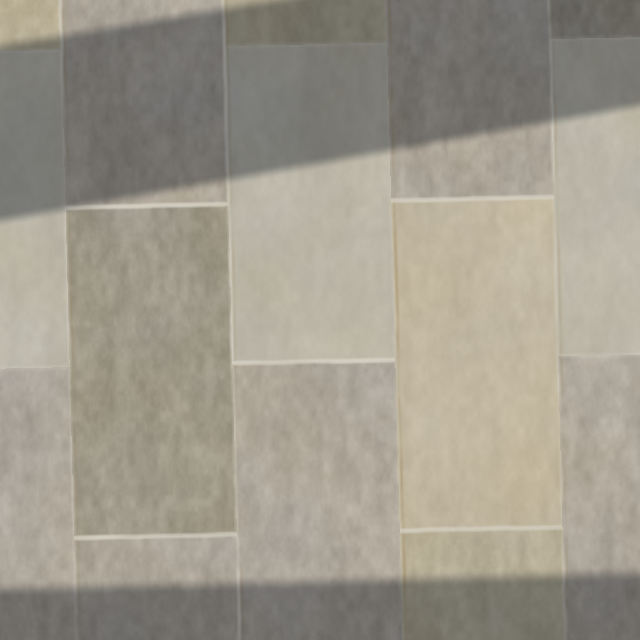
Reproduce this texture procedurally as a WebGL 2 fragment shader.

```glsl
#version 300 es
precision highp float;
// Staggered stone paving slabs with pale joints, crossed by soft slanted shadows.
uniform vec2 u_resolution;
out vec4 fragColor;

const float PITCH = 0.2545;        // column width
const float FIRST_JOINT = 0.094;   // leftmost joint at the top edge
const float COLUMN_LEAN = 0.026;
const float ROW_TILT = 0.022;
const vec3 JOINT = vec3(0.84, 0.82, 0.77);
const vec3 STAIN = vec3(0.62, 0.54, 0.39);
const vec3 SHADE = vec3(0.655, 0.67, 0.70);

// Stone kinds: cream, pale, rose grey, olive, ochre
const vec3 STONES[5] = vec3[5](
    vec3(0.755, 0.715, 0.625), vec3(0.735, 0.715, 0.655), vec3(0.68, 0.65, 0.60),
    vec3(0.625, 0.60, 0.535), vec3(0.71, 0.675, 0.58));
// Grain strength of each kind
const float GRAIN[5] = float[5](0.5, 0.4, 0.9, 1.0, 0.8);
// Stone kind per slab: three rows for each of five columns
const int LAYOUT[15] = int[15](4, 1, 2,  2, 3, 2,  4, 1, 2,  2, 0, 4,  3, 1, 2);

float hash(vec2 p) {
    vec3 q = fract(p.xyx * vec3(0.1031, 0.1030, 0.0973));
    q += dot(q, q.yzx + 33.33);
    return fract((q.x + q.y) * q.z);
}

float noise(vec2 p) {
    vec2 i = floor(p), f = fract(p);
    f = f * f * (3.0 - 2.0 * f);
    return mix(mix(hash(i), hash(i + vec2(1, 0)), f.x),
               mix(hash(i + vec2(0, 1)), hash(i + vec2(1, 1)), f.x), f.y);
}

float fbm(vec2 p) {
    float sum = 0.0, amp = 0.5;
    for (int i = 0; i < 4; i++) {
        sum += amp * noise(p);
        p = p * 2.03 + 17.3;
        amp *= 0.5;
    }
    return sum / 0.9375;
}

// Soft coverage of a line at the given distance from its centre
float line(float dist, float halfWidth, float blur) {
    return 1.0 - smoothstep(halfWidth - blur, halfWidth + blur, abs(dist));
}

// 1 above the sloping edge that meets the left side at the given height
float above(vec2 p, float height, float slope, float blur) {
    return smoothstep(-blur, blur, p.y - height - slope * p.x);
}

vec3 stone(vec2 p, int kind, float seed) {
    vec2 q = p + seed * 9.0;
    float blotch = fbm(q * vec2(9.0, 7.0)) - 0.5;
    float streak = fbm(q * vec2(50.0, 16.0)) - 0.5;
    float mottle = fbm(q * vec2(85.0, 60.0)) - 0.5;
    float warmth = fbm(q * 7.0 + 40.0) - 0.5;
    float tone = 0.06 * blotch + GRAIN[kind] * (0.10 * streak + 0.10 * mottle);
    return STONES[kind] + tone + warmth * vec3(0.015, 0.0, -0.04);
}

float shadow(vec2 p) {
    float band = above(p, 0.655, 0.18, 0.011) * (1.0 - above(p, 0.928, 0.167, 0.012));
    float foot = 1.0 - above(p, 0.079, 0.025, 0.013);
    return max(band, foot);
}

void main() {
    vec2 p = gl_FragCoord.xy / u_resolution;
    float blur = 0.0019 + 0.5 / min(u_resolution.x, u_resolution.y);

    // Leaning columns, with alternate ones shifted by half a slab
    float across = (p.x - FIRST_JOINT - COLUMN_LEAN * (1.0 - p.y)) / PITCH + 1.0;
    float column = floor(across);
    float odd = mod(column, 2.0);
    float level = p.y - ROW_TILT * p.x;
    float slabHeight = mix(0.496, 0.516, odd);
    float down = (mix(0.920, 0.673, odd) - level) / slabHeight;
    float row = floor(down);

    // Slab surface
    int slab = clamp(int(column) * 3 + int(row) + 1, 0, 14);
    vec3 color = stone(p, LAYOUT[slab], hash(vec2(column, row) + 5.0));

    // Joint distances and uneven wear
    float joint = round(across);
    float wobble = 0.0016 * (noise(p * 28.0) - 0.5);
    float side = (across - joint) * PITCH + wobble;
    float cross = (down - round(down)) * slabHeight + wobble;
    float wear = smoothstep(0.25, 0.7, fbm(p * vec2(11.0, 17.0) + 3.0));

    // Dirt beside the joints, heaviest along the third
    float third = line(joint - 3.0, 0.5, 0.1);
    float dirt = mix(0.25, 0.5, third) * (0.2 + 0.8 * wear);
    color = mix(color, STAIN, dirt * line(side - 0.005, 0.0022, 0.003));

    // Upright joints fade towards the bottom; inner cross joints are boldest
    float bold = mix(0.4, 0.75, line(joint - 2.0, 0.5, 0.1));
    bold = mix(bold, 1.0, 0.4 * smoothstep(0.6, 0.95, p.y));
    bold = mix(bold, 0.25, third);
    float inner = step(abs(column - 2.0), 1.5) * step(level, 0.8);
    float upright = line(side, 0.0026, blur) * bold * (0.4 + 0.6 * wear);
    float crossing = line(cross, 0.0036, blur) * mix(0.25, 0.9, inner) * (0.75 + 0.25 * wear);
    color = mix(color, JOINT, max(upright, crossing));

    // Cast shadows
    color *= mix(vec3(1.0), SHADE, shadow(p));
    fragColor = vec4(clamp(color, 0.0, 1.0), 1.0);
}
```
